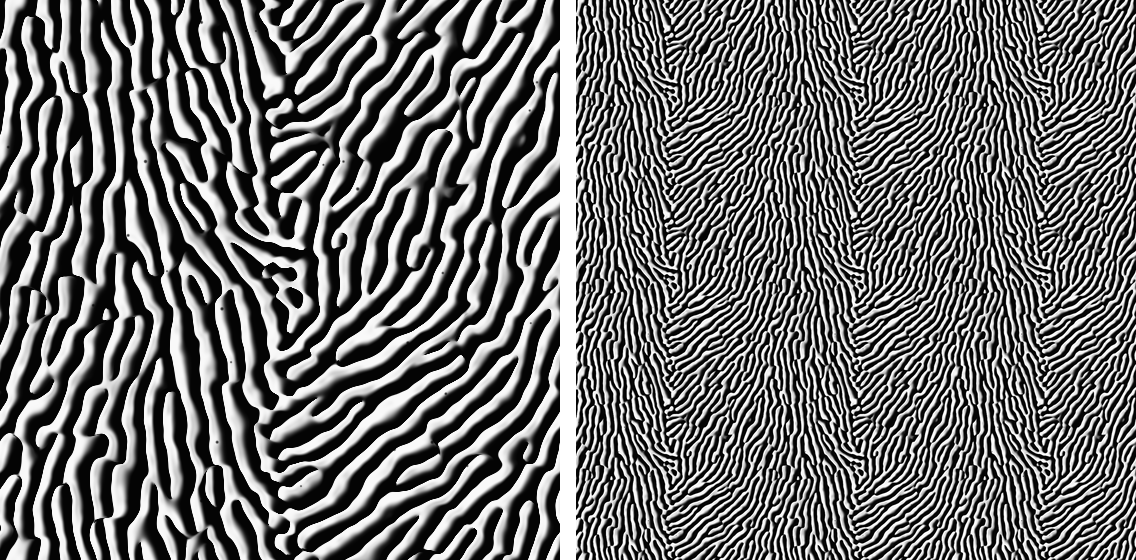
Left, the tile; right, the same tile 3 across and 3 down.
Give the GLSL for this pattern, as a WebGL 1 fragment shader.

```glsl
precision highp float;
// Labyrinth of pale ridges on black, each crisp on one flank and fading on the other.
// Wrapped cells scatter small oriented waves; the summed complex wave gives the
// ridge profile, and its weak spots make the forks and the rounded ends.

uniform vec2 u_resolution;

#define CELLS 12.0        // wave cells across the tile
#define RIDGES 26.5       // ridges per tile length
#define ANGLE_JITTER 0.5  // random turn of each wave, radians
#define END_SIZE 0.22     // size of the rounded ridge ends
#define CRISP_LEVEL 0.38  // wave height at the crisp flank
#define FADE_WIDTH 1.0    // reach of the soft flank
#define WOBBLE 0.013      // sideways waviness
#define KINK 0.0035       // small bends along the ridges
#define MOTTLE 0.20       // grey clouding on the soft flank
#define PIT_CHANCE 0.05   // share of cells holding a dark pit
#define BLACK 0.015
#define WHITE 0.975

const float TAU = 6.2831853;

vec4 hash4(vec2 p) {
  vec4 q = fract(p.xyxy * vec4(0.1031, 0.1030, 0.0973, 0.1099));
  q += dot(q, q.wzxy + 33.33);
  return fract((q.xxyz + q.yzzw) * q.zywx);
}

// Four channels of value noise that wrap after "period" cells.
vec4 tileNoise(vec2 p, float period) {
  vec2 g = p * period;
  vec2 i = floor(g);
  vec2 f = g - i;
  f = f * f * (3.0 - 2.0 * f);
  vec2 a = mod(i, period) + period;
  vec2 b = mod(i + 1.0, period) + period;
  return mix(mix(hash4(a), hash4(vec2(b.x, a.y)), f.x),
             mix(hash4(vec2(a.x, b.y)), hash4(b), f.x), f.y);
}

// Ridge direction: two fans meeting in a V at mid width, sheared below a fault.
float ridgeAngle(vec2 p) {
  float degrees = p.x < 0.5 ? mix(78.0, 118.0, p.x * 2.0)
                            : mix(36.0, 72.0, p.x * 2.0 - 1.0);
  if (p.y < 0.45) degrees -= 16.0 * smoothstep(0.0, 0.3, p.y);
  vec2 fromKnot = p - vec2(0.58, 0.53);
  degrees += 55.0 * exp(-70.0 * dot(fromKnot, fromKnot));
  degrees += 6.0 * sin(TAU * (p.x * 2.0 + p.y)) + 5.0 * sin(TAU * (p.y * 3.0 - p.x));
  return radians(degrees);
}

// Sum of windowed waves as a complex number.
vec2 waveField(vec2 p) {
  vec2 g = p * CELLS;
  vec2 home = floor(g);
  vec2 sum = vec2(0.0);
  for (int j = -1; j <= 1; j++) {
    for (int i = -1; i <= 1; i++) {
      vec2 id = home + vec2(float(i), float(j));
      vec2 wrapped = mod(id, CELLS);
      for (int k = 0; k < 3; k++) {
        vec4 h = hash4(wrapped + vec2(37.0, 61.0) * float(k + 1));
        vec2 d = g - id - h.xy;
        float window = max(1.0 - dot(d, d), 0.0);
        float angle = ridgeAngle((wrapped + h.xy) / CELLS) + ANGLE_JITTER * (h.w - 0.5);
        vec2 across = vec2(sin(angle), -cos(angle));
        float phase = TAU * (RIDGES / CELLS * dot(across, d) + h.z);
        sum += window * window * window * vec2(cos(phase), sin(phase));
      }
    }
  }
  return sum;
}

// Sparse dark pits: 1 inside, 0 outside.
float pits(vec2 p, float pixel) {
  vec2 g = p * 32.0;
  vec4 h = hash4(mod(floor(g), 32.0) + 211.0);
  float radius = mix(0.04, 0.09, h.w);
  float dist = length(fract(g) - mix(vec2(0.2), vec2(0.8), h.xy));
  float soft = max(0.03, 32.0 * pixel);
  return step(h.z, PIT_CHANCE) * (1.0 - smoothstep(radius - soft, radius + soft, dist));
}

void main() {
  vec2 p = gl_FragCoord.xy / u_resolution;
  float pixel = 1.0 / min(u_resolution.x, u_resolution.y);
  vec4 broad = tileNoise(p, 20.0);
  vec4 fine = tileNoise(p, 56.0);

  vec2 wave = waveField(p + WOBBLE * (broad.xy - 0.5) + KINK * (fine.yz - 0.5));
  wave /= sqrt(dot(wave, wave) + END_SIZE * END_SIZE);

  // Crisp flank on one side of the crest, gradual fade on the other.
  float edge = max(0.12, 65.0 * pixel);
  float crisp = smoothstep(CRISP_LEVEL - edge, CRISP_LEVEL + edge, wave.x);
  float reach = FADE_WIDTH * mix(0.55, 1.2, broad.z);
  float fade = smoothstep(-0.03 - reach, -0.03 + reach, wave.x);
  float softSide = smoothstep(-0.25, 0.25, wave.y);
  float ridge = mix(crisp, fade, softSide);

  // Clouding, kept off the bright crisp rim, and pits.
  float cloud = smoothstep(0.35, 0.9, 0.5 * broad.w + 0.5 * fine.x);
  ridge *= 1.0 - MOTTLE * cloud * smoothstep(-0.7, 0.3, wave.y);
  ridge *= 1.0 - 0.8 * pits(p, pixel);

  gl_FragColor = vec4(vec3(mix(BLACK, WHITE, ridge)), 1.0);
}
```
